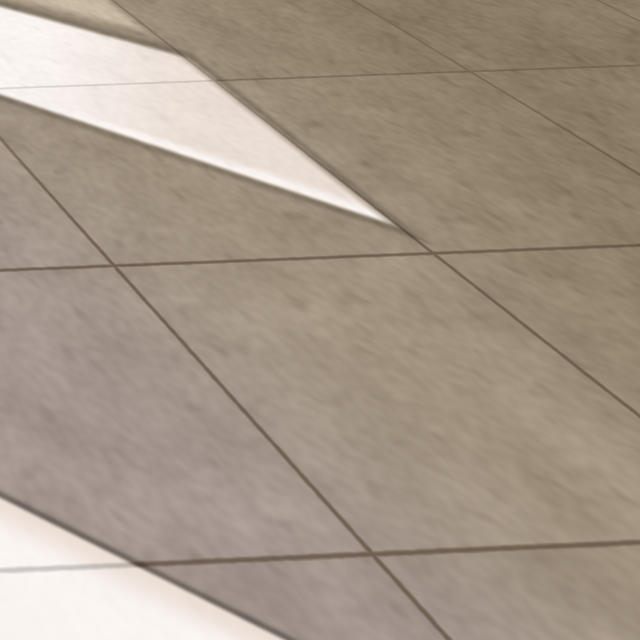
Write a three.js fragment shader that draws this texture.

```glsl
// Stone floor tiles seen at a slant, crossed by patches of low sunlight.
// A projective map turns the canvas into tile units for joints and mottling;
// the sun patches are intersections of half planes in canvas units.

#define ORIGIN vec2(0.1784, 0.5846)
#define AXIS_U vec2(0.5023, 0.0228)
#define AXIS_V vec2(0.2625, -0.4830)
#define TILT vec2(0.0054, -0.2424)
#define JOINT_HALF 0.0065
#define JOINT_SOFT 0.0055
#define JOINT_DEPTH 0.72
#define MOTTLE 0.085
#define GRAIN 0.035
#define TILE_VARIATION 0.018
#define SUN_SOFT 0.004
#define FRINGE 0.30

varying vec2 vUv;

const vec3 STONE_GREY = vec3(0.635, 0.580, 0.550);
const vec3 STONE_TAN = vec3(0.622, 0.565, 0.490);
const vec3 STONE_OLIVE = vec3(0.540, 0.485, 0.395);
const vec3 JOINT = vec3(0.365, 0.300, 0.240);
const vec3 SUN_WHITE = vec3(0.985, 0.962, 0.950);
const vec3 SUN_WARM = vec3(0.920, 0.872, 0.835);
const vec3 SUN_DIM = vec3(0.770, 0.715, 0.630);

float hash(vec2 p) {
  vec3 q = fract(vec3(p.xyx) * 0.1031);
  q += dot(q, q.yzx + 33.33);
  return fract((q.x + q.y) * q.z);
}

float corner(vec2 cell, vec2 offset) {
  float angle = 6.28318 * hash(cell);
  return dot(vec2(cos(angle), sin(angle)), offset);
}

// Gradient noise, about -0.7 to 0.7
float noise(vec2 p) {
  vec2 i = floor(p), f = fract(p);
  vec2 w = f * f * f * (f * (f * 6.0 - 15.0) + 10.0);
  vec2 e = vec2(1.0, 0.0);
  float low = mix(corner(i, f), corner(i + e.xy, f - e.xy), w.x);
  float high = mix(corner(i + e.yx, f - e.yx), corner(i + e.xx, f - e.xx), w.x);
  return mix(low, high, w.y);
}

float fbm(vec2 p) {
  float sum = 0.0, gain = 0.5;
  for (int k = 0; k < 5; k++) {
    sum += gain * noise(p);
    p = mat2(1.6, 1.2, -1.2, 1.6) * p + 7.3;
    gain *= 0.58;
  }
  return sum;
}

// Canvas position to tile units, by solving the projective map
vec2 toFloor(vec2 p) {
  vec2 u = AXIS_U - TILT.x * p;
  vec2 v = AXIS_V - TILT.y * p;
  vec2 s = p - ORIGIN;
  return vec2(s.x * v.y - s.y * v.x, u.x * s.y - u.y * s.x) / (u.x * v.y - u.y * v.x);
}

// Signed distance to the line a-b, positive on its left
float side(vec2 p, vec2 a, vec2 b) {
  vec2 d = normalize(b - a);
  return d.x * (p.y - a.y) - d.y * (p.x - a.x);
}

float fringe(float d) {
  float x = (d + 0.006) / 0.005;
  return exp(-x * x);
}

void main() {
  vec2 p = vUv;
  vec2 tile = toFloor(p);
  vec2 cell = floor(tile);

  // Stone tint, mottling and pits
  float across = 0.6 * p.x + 0.7 * p.y;
  vec3 stone = mix(STONE_GREY, STONE_TAN, smoothstep(0.35, 0.70, across));
  stone = mix(stone, STONE_OLIVE, smoothstep(0.72, 1.12, across));
  vec2 grainPos = tile + 19.0 * hash(cell + 40.0) + 50.0;
  float mottle = MOTTLE * fbm(grainPos * vec2(5.0, 4.0));
  mottle += GRAIN * noise(grainPos * vec2(34.0, 26.0));
  mottle -= 0.035 * smoothstep(0.22, 0.55, noise(grainPos * vec2(17.0, 11.0)));
  mottle += TILE_VARIATION * (hash(cell + 71.0) - 0.5);
  stone += mottle * vec3(1.0, 1.0, 0.96);

  // Joints between tiles, fainter in the distance
  vec2 toJoint = abs(fract(tile + 0.5) - 0.5);
  float gap = min(toJoint.x, toJoint.y) + 0.002 * noise(tile * 45.0 + 90.0);
  float joint = 1.0 - smoothstep(JOINT_HALF - JOINT_SOFT, JOINT_HALF + JOINT_SOFT, gap);
  joint *= JOINT_DEPTH * mix(1.0, 0.55, smoothstep(0.6, 0.95, p.y));

  // Sun patches: long wedge, far sliver, near corner
  vec2 tip = vec2(0.6185, 0.648), knee = vec2(0.293, 0.909);
  float lower = side(p, vec2(0.0, 0.853), tip);
  float right = side(p, tip, knee);
  float upper = side(p, knee, vec2(0.0, 0.9896));
  float wedge = min(lower, min(right, upper));
  float sliver = min(side(p, vec2(0.026, 1.0), vec2(0.228, 0.95)),
                     side(p, vec2(0.228, 0.95), vec2(0.169, 1.0)));
  float near = side(p, vec2(0.443, 0.0), vec2(0.0, 0.2214));
  float wedgeLight = smoothstep(-SUN_SOFT, SUN_SOFT, min(lower, upper))
                   * smoothstep(-0.005, 0.012, right);
  float nearLight = smoothstep(-SUN_SOFT, SUN_SOFT, near);

  // Shaded floor with a dark fringe beside the light
  vec3 color = mix(stone, JOINT, joint);
  color *= 1.0 - FRINGE * max(0.6 * fringe(wedge), fringe(near));
  color = mix(color, SUN_DIM + mottle, smoothstep(-0.006, 0.008, sliver));

  // Sunlit floor, brightest at the left and along the lower rim
  float glow = max(1.0 - smoothstep(0.0, 0.34, p.x), 1.0 - smoothstep(0.004, 0.022, lower));
  vec3 sunny = mix(SUN_WARM, SUN_WHITE, glow);
  vec3 nearSun = mix(SUN_WARM, SUN_WHITE, smoothstep(0.0, 0.06, near));
  float sunJoint = 1.0 - 0.26 * joint;
  color = mix(color, (sunny + 0.6 * mottle) * sunJoint, wedgeLight);
  color = mix(color, (nearSun + 0.25 * mottle) * sunJoint, nearLight);

  gl_FragColor = vec4(clamp(color, 0.0, 1.0), 1.0);
}
```
